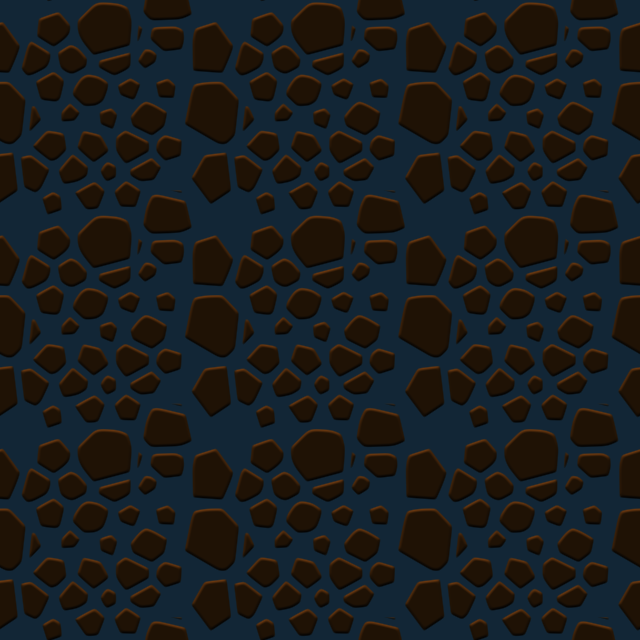
Reproduce this pattern procedurally as a WebGL 1 fragment shader.

```glsl
precision highp float;

uniform vec2 u_resolution;

#define REPEATS 3.0
#define JITTER 0.045
#define HALF_GAP 0.016
#define ROUNDING 0.0045
#define RIM_WIDTH 0.017
#define GROUND vec3(0.07, 0.15, 0.21)
#define STONE vec3(0.12, 0.07, 0.02)
#define RIM_LIGHT vec3(0.42, 0.22, 0.06)
#define RIM_SHADE vec3(0.015, 0.012, 0.01)

const int STONES = 33;
const int SIDES = 5;
const float TAU = 6.28319;

float hash(float n) {
  return fract(sin(n * 12.99 + 4.1) * 4375.85);
}

// Shortest offset on the wrapped unit tile
vec2 wrapOffset(vec2 v) {
  return mod(v + 0.5, 1.0) - 0.5;
}

// Centre (xy, y down) and radius (z): five boulders, then staggered pebbles
vec3 stoneAt(float id) {
  float large = 0.11 + 0.03 * mod(id, 2.0);
  if (id < 2.5) return vec3(0.0, 0.23 + 0.3 * id, large);
  if (id < 4.5) return vec3(vec2(0.5, 0.14) + vec2(0.28, -0.13) * (id - 3.0), large);
  float n = id - 5.0;
  float row = floor((n + 0.5) / 4.0);
  float column = n - 4.0 * row;
  float stagger = 0.5 - 0.5 * mod(row, 2.0);
  vec2 centre = vec2(0.15 + 0.185 * (column + stagger), 0.155 + 0.13 * row);
  centre += JITTER * (vec2(hash(id), hash(id + 50.0)) - 0.5);
  return vec3(centre, mix(0.04, 0.086, hash(id + 90.0)));
}

// Adds one half-plane to a smooth maximum: xy sums normals, z sums weights
void addSide(inout vec3 sum, vec2 normal, float dist) {
  sum += exp(dist / ROUNDING) * vec3(normal, 1.0);
}

// Outward normal (xy) and signed distance (z) of the closest stone
vec3 stoneField(vec2 p) {
  // Owner of the weighted cell
  float ownerId = 0.0;
  float ownerPower = 9.0;
  vec3 owner = vec3(0.0);
  for (int i = 0; i < STONES; i++) {
    vec3 s = stoneAt(float(i));
    vec2 offset = wrapOffset(s.xy - p);
    float power = dot(offset, offset) - s.z * s.z;
    if (power < ownerPower) {
      ownerPower = power;
      ownerId = float(i);
      owner = vec3(offset, s.z);
    }
  }

  // Straight borders towards the neighbouring cells
  vec3 sum = vec3(0.0);
  for (int i = 0; i < STONES; i++) {
    vec3 s = stoneAt(float(i));
    vec2 offset = wrapOffset(s.xy - p);
    vec2 between = offset - owner.xy;
    float span = length(between);
    if (span > 0.001) {
      float power = dot(offset, offset) - s.z * s.z;
      float border = 0.5 * (ownerPower - power) / span;
      addSide(sum, between / span, border + HALF_GAP);
    }
  }

  // Chipped polygon outline of the stone itself
  float turn = TAU * hash(ownerId + 130.0);
  for (int k = 0; k < SIDES; k++) {
    float seed = ownerId * 7.0 + float(k) + 200.0;
    float angle = turn + TAU * (float(k) + 0.45 * hash(seed)) / float(SIDES);
    vec2 normal = vec2(cos(angle), sin(angle));
    float reach = owner.z * mix(0.78, 1.1, hash(seed + 300.0));
    addSide(sum, normal, dot(-owner.xy, normal) - reach);
  }
  return vec3(sum.xy / sum.z, ROUNDING * log(sum.z));
}

void main() {
  vec2 uv = gl_FragCoord.xy / u_resolution;
  vec2 p = fract(vec2(uv.x, 1.0 - uv.y) * REPEATS);
  vec3 field = stoneField(p);

  // Bevel: warm upper rim, dark lower rim
  float rim = smoothstep(-RIM_WIDTH, -0.002, field.z);
  float facing = dot(field.xy, normalize(vec2(-0.15, -1.0)));
  vec3 rimColour = facing > 0.0 ? RIM_LIGHT : RIM_SHADE;
  vec3 stone = mix(STONE, rimColour, rim * abs(facing));

  float pixel = REPEATS / min(u_resolution.x, u_resolution.y);
  float cover = clamp(0.5 - field.z / (1.4 * pixel), 0.0, 1.0);
  gl_FragColor = vec4(mix(GROUND, stone, cover), 1.0);
}
```
